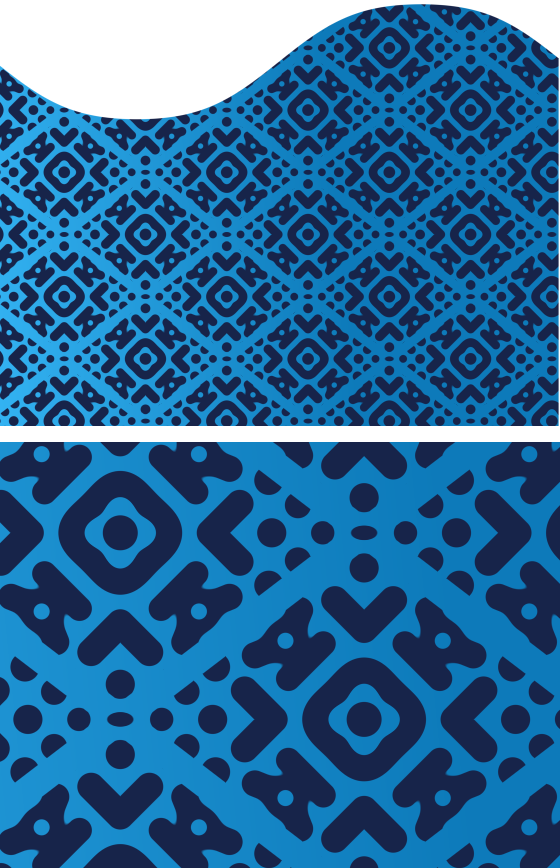
Top, the full canvas; bottom, a detail of the centre.
This pattern is drawn by a Shadertoy shader. Its source:

```glsl
// Lattice of diamond tiles with rounded, folded-symmetry ornament, divided by
// plain bands and cut off above by a wave. Each tile is a union of distance
// functions, drawn in navy over a blue gradient that deepens to the right.

#define TILE_HALF vec2(0.1908, 0.1460)    // half diagonals, canvas height = 1
#define TILE_CENTRE vec2(0.7231, 0.4496)
#define MOTIF_SCALE 877.5                 // motif units per canvas height
#define BAND_HALF 9.5                     // half width of the bands, motif units
#define BLEND 6.0                         // roundness where blobs join
#define WAVE_MID 0.8550
#define WAVE_HEIGHT 0.1436
#define WAVE_TROUGH 0.3214                // x of the lowest point
#define WAVE_HALF 0.6667                  // trough to crest
#define NAVY vec3(0.09, 0.14, 0.29)
#define BLUE_LIGHT vec3(0.20, 0.70, 0.95)
#define BLUE_DEEP vec3(0.05, 0.48, 0.73)

float disc(vec2 p, vec2 centre, float radius) {
    return length(p - centre) - radius;
}

float capsule(vec2 p, vec2 a, vec2 b, float radius) {
    vec2 ab = b - a;
    float t = clamp(dot(p - a, ab) / dot(ab, ab), 0.0, 1.0);
    return length(p - a - ab * t) - radius;
}

float smoothUnion(float a, float b) {
    float h = max(BLEND - abs(a - b), 0.0) / BLEND;
    return min(a, b) - h * h * BLEND * 0.25;
}

// Ornament around a tile centre; p lies in the first quadrant.
float ornament(vec2 p) {
    p = p.x > p.y ? p : p.yx;             // mirror across the diagonal

    // Centre dot inside a scalloped ring
    float r = length(p);
    float scallop = 30.5 + 3.0 * cos(4.0 * atan(p.y, p.x + 1e-4));
    float d = min(r - 12.0, abs(r - scallop) - 9.0);

    // Forked arch on the axis, opening outward round a disc
    d = min(d, capsule(p, vec2(62.0, 0.0), vec2(82.0, 20.0), 9.5));
    d = min(d, disc(p, vec2(104.0, 0.0), 10.0));

    // Lobed blob on the diagonal, pierced by a small hole
    float blob = disc(p, vec2(54.0), 14.5);
    blob = smoothUnion(blob, capsule(p, vec2(40.0), vec2(52.0, 28.0), 8.5));
    blob = smoothUnion(blob, capsule(p, vec2(60.0, 50.0), vec2(75.0, 44.0), 9.0));
    blob = max(blob, -disc(p, vec2(54.0), 5.5));
    d = min(d, blob);

    // Outer beads, partly trimmed by the bands
    d = min(d, disc(p, vec2(102.0, 36.0), 10.0));
    d = min(d, disc(p, vec2(122.0, 19.0), 9.0));
    return min(d, disc(p, vec2(139.0, 0.0), 8.0));
}

float tilePattern(vec2 uv) {
    // Fold the staggered lattice into one quarter of a diamond
    vec2 s = (uv - TILE_CENTRE) / TILE_HALF;
    vec2 q = abs(mod(s + 1.0, 2.0) - 1.0);
    if (q.x + q.y > 1.0) q = 1.0 - q;

    vec2 halfSize = TILE_HALF * MOTIF_SCALE;
    vec2 p = q * halfSize;
    float edge = (1.0 - q.x - q.y) / length(1.0 / halfSize);
    float d = max(ornament(p), BAND_HALF - edge);

    // Small oval where bands cross
    vec2 side = p - vec2(halfSize.x, 0.0);
    vec2 top = p - vec2(0.0, halfSize.y);
    vec2 crossing = dot(side, side) < dot(top, top) ? side : top;
    return min(d, (length(crossing / vec2(9.0, 5.0)) - 1.0) * 6.0);
}

float waveTop(float x) {
    float a = (x - WAVE_TROUGH) / WAVE_HALF * 3.14159;
    return WAVE_MID - WAVE_HEIGHT * (cos(a) - 0.06 * cos(3.0 * a));
}

void mainImage(out vec4 fragColor, in vec2 fragCoord) {
    vec2 uv = fragCoord / iResolution.y;
    float pixel = 1.0 / iResolution.y;
    float width = iResolution.x / iResolution.y;

    // Blue gradient under the navy ornament
    float depth = clamp((uv.x + 0.10 * uv.y) / (0.64 * width), 0.0, 1.0);
    vec3 colour = mix(BLUE_LIGHT, BLUE_DEEP, depth);
    float soft = 0.7 * pixel * MOTIF_SCALE;
    colour = mix(NAVY, colour, smoothstep(-soft, soft, tilePattern(uv)));

    // White above the wave and along the thin right margin
    float slope = (waveTop(uv.x + 0.001) - waveTop(uv.x - 0.001)) / 0.002;
    float above = (uv.y - waveTop(uv.x)) / sqrt(1.0 + slope * slope);
    above = max(above, uv.x - width * 0.9975);
    colour = mix(colour, vec3(1.0), smoothstep(-0.7 * pixel, 0.7 * pixel, above));

    fragColor = vec4(colour, 1.0);
}
```
